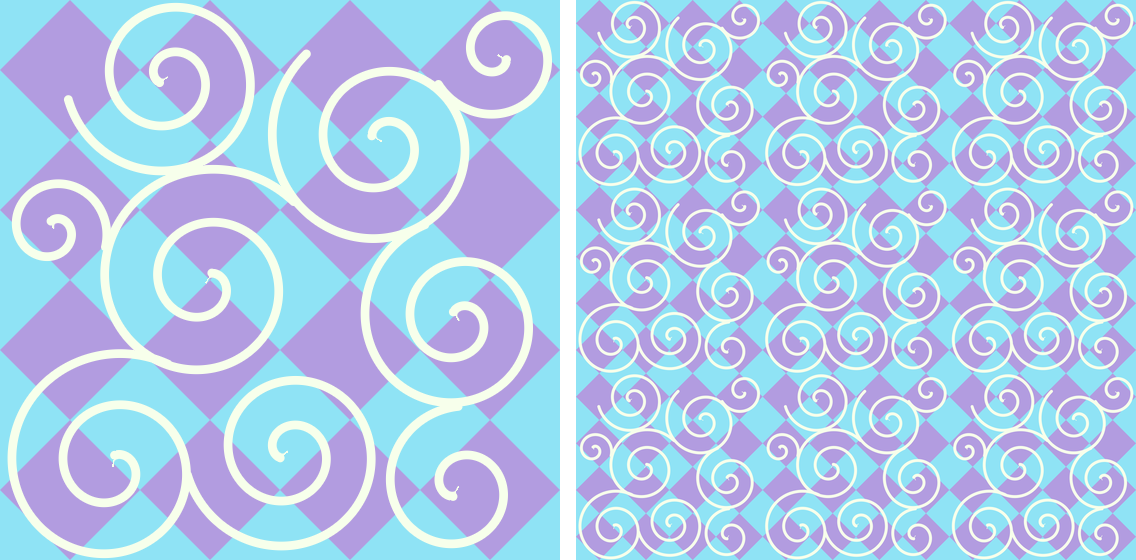
Left, the tile; right, the same tile 3 across and 3 down.
Write a Shadertoy shader that draws this pattern.

```glsl
// Cream spiral scrolls over a four by four lattice of lilac and sky diamonds.

const float TAU = 6.2831853;
const float INNER_TURN = 0.225;
const int SCROLL_COUNT = 9;

// Each scroll: centre x, centre y, radius gained per turn, starting phase in turns
const vec4 SCROLLS[SCROLL_COUNT] = vec4[SCROLL_COUNT](
    vec4(0.301, 0.861, 0.0807, 0.804),
    vec4(0.366, 0.495, 0.0950, 0.378),
    vec4(0.681, 0.746, 0.0911, 0.632),
    vec4(0.890, 0.903, 0.0768, 0.134),
    vec4(0.094, 0.591, 0.0638, 0.508),
    vec4(0.818, 0.427, 0.0807, 0.553),
    vec4(0.200, 0.167, 0.0918, 0.440),
    vec4(0.515, 0.193, 0.0807, 0.826),
    vec4(0.820, 0.130, 0.0885, 0.882));

// Turn at which each scroll ends
const float OUTER_TURN[SCROLL_COUNT] = float[SCROLL_COUNT](
    2.27, 2.26, 2.27, 1.56, 1.56, 2.25, 2.27, 2.29, 1.63);

float coverage(float inside, float pixel) {
    return clamp(0.5 + inside / pixel, 0.0, 1.0);
}

// Point on a clockwise Archimedean spiral around the origin
vec2 spiralPoint(float turn, float pitch, float phase) {
    float angle = TAU * (phase - turn);
    return pitch * turn * vec2(cos(angle), sin(angle));
}

// Distance to a spiral arc with round ends
float spiralDistance(vec2 p, float pitch, float phase, float outerTurn) {
    float radius = max(length(p), 1e-5);
    float turn = fract(phase - atan(p.y, p.x + 1e-6) / TAU);
    turn += round(radius / pitch - turn);

    float caps = min(distance(p, spiralPoint(INNER_TURN, pitch, phase)),
                     distance(p, spiralPoint(outerTurn, pitch, phase)));
    if (turn < INNER_TURN || turn > outerTurn) return caps;

    // The radial gap is foreshortened by the slope of the spiral
    float slope = pitch / (TAU * radius);
    return min(caps, abs(radius - pitch * turn) * inversesqrt(1.0 + slope * slope));
}

void mainImage(out vec4 fragColor, in vec2 fragCoord) {
    vec2 p = fragCoord / iResolution.xy;
    float pixel = 1.0 / min(iResolution.x, iResolution.y);

    // Diamond lattice
    vec2 cell = abs(fract(p * 4.0) - 0.5);
    float diamond = (0.5 - cell.x - cell.y) / (4.0 * sqrt(2.0));
    vec3 sky = vec3(0.56, 0.89, 0.96);
    vec3 lilac = vec3(0.70, 0.61, 0.88);
    vec3 color = mix(sky, lilac, coverage(diamond, pixel));

    // Scrollwork
    float scroll = 1.0;
    for (int i = 0; i < SCROLL_COUNT; i++) {
        vec4 s = SCROLLS[i];
        scroll = min(scroll, spiralDistance(p - s.xy, s.z, s.w, OUTER_TURN[i]));
    }
    vec3 cream = vec3(0.97, 1.00, 0.92);
    color = mix(color, cream, coverage(0.0078 - scroll, pixel));

    fragColor = vec4(color, 1.0);
}
```
